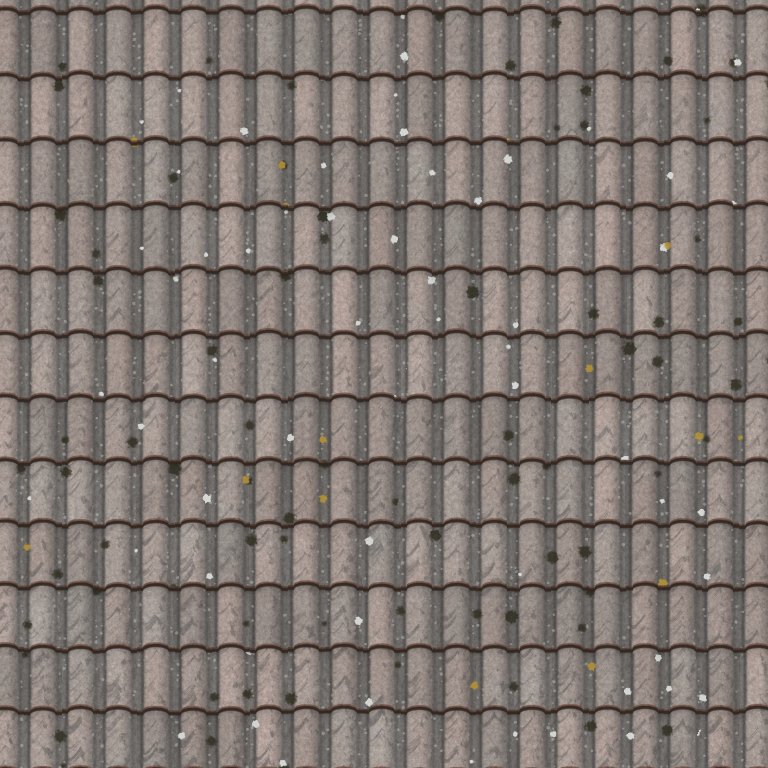
Give the GLSL for this texture, as a WebGL 2 fragment shader.

```glsl
#version 300 es
precision highp float;
// Weathered clay roof: overlapping courses of rolled tiles with lichen, moss and grime.
#define COLUMNS 20.4
#define ROLL_HALF_WIDTH 0.34
#define LIP_ARCH 0.075
#define LIP_WIDTH 0.045
#define STREAKS 0.85
#define GRAIN 0.14
#define LICHEN 0.17
#define MOSS 0.19

uniform vec2 u_resolution;
out vec4 fragColor;

const vec3 CLAY = vec3(0.665, 0.602, 0.575);
const vec3 CLAY_GREY = vec3(0.605, 0.580, 0.560);
const vec3 PAN_GREY = vec3(0.445, 0.432, 0.420);
const vec3 SOOT = vec3(0.355, 0.340, 0.335);
const vec3 RIM = vec3(0.430, 0.310, 0.270);
const vec3 SHADOW = vec3(0.190, 0.145, 0.120);
const vec3 MOSS_DARK = vec3(0.190, 0.180, 0.130);
const vec3 LICHEN_WHITE = vec3(0.830, 0.840, 0.830);
const vec3 LICHEN_YELLOW = vec3(0.700, 0.570, 0.210);

vec2 hash2(vec2 p) {
  vec3 q = fract(p.xyx * vec3(0.1031, 0.1030, 0.0973));
  q += dot(q, q.yzx + 33.33);
  return fract((q.xx + q.yz) * q.zy);
}

float gradientNoise(vec2 p) {
  vec2 i = floor(p), f = fract(p);
  vec2 w = f * f * f * (f * (f * 6.0 - 15.0) + 10.0);
  vec2 o = vec2(1.0, 0.0);
  float a = dot(hash2(i) * 2.0 - 1.0, f);
  float b = dot(hash2(i + o) * 2.0 - 1.0, f - o);
  float c = dot(hash2(i + o.yx) * 2.0 - 1.0, f - o.yx);
  float d = dot(hash2(i + 1.0) * 2.0 - 1.0, f - 1.0);
  return mix(mix(a, b, w.x), mix(c, d, w.x), w.y);
}

float fbm(vec2 p) {
  float sum = 0.0, amp = 1.0;
  for (int i = 0; i < 4; i++) {
    sum += amp * gradientNoise(p);
    p = p * 2.03 + 17.3;
    amp *= 0.55;
  }
  return sum;
}

// Height of the tile profile: 1 on the crown of a roll, 0 in the pan.
float rollHeight(float u) {
  float d = (fract(u) - 0.5) / ROLL_HALF_WIDTH;
  return sqrt(max(1.0 - d * d, 0.0));
}

// One ragged patch per unit cell, kept clear of the cell borders.
float patchMask(vec2 q, float seed, float density, float radius, float soft) {
  vec2 id = floor(q) + seed;
  vec2 pick = hash2(id);
  vec2 centre = 0.5 + (hash2(id + 41.7) - 0.5) * vec2(0.36, 0.6);
  float size = radius * (0.4 + 0.6 * pick.y);
  float d = length(fract(q) - centre) + 0.6 * size * gradientNoise(q * 14.0 + seed);
  return step(pick.x, density) * (1.0 - smoothstep(size - soft, size + soft, d));
}

void main() {
  vec2 p = gl_FragCoord.xy / u_resolution;
  float px = COLUMNS / u_resolution.x;
  float down = 1.0 - p.y;

  // Courses grow slightly shorter towards the eaves.
  float t = down - 0.013;
  float course = 11.65 * t + 0.46 * t * t;
  float u = p.x * COLUMNS - 0.64;
  vec2 q = vec2(u, down * COLUMNS);

  // Lip line arches over each roll and differs a little per tile.
  float lipJitter = (hash2(vec2(floor(u), round(course) + 30.0)).x - 0.5) * 0.035;
  float k = course + LIP_ARCH * (rollHeight(u) - 0.5) + lipJitter;
  float row = floor(k), v = k - row, lip = k - round(k);

  // Tile surface: rounded roll beside a flat grey pan.
  float uTile = u + (hash2(vec2(row + 60.0, 7.0)).x - 0.5) * 0.07;
  vec2 tile = hash2(vec2(floor(uTile) + 9.0, row + 80.0));
  float side = fract(uTile) - 0.5;
  float h = rollHeight(uTile);
  float roll = smoothstep(0.05, 0.75, h);
  float broad = fbm(q * 0.45 + 5.0), fine = fbm(q * vec2(9.0, 8.0));
  vec3 clay = mix(CLAY, CLAY_GREY, clamp(tile.x * 0.8 + broad * 0.7, 0.0, 1.0));
  vec3 color = mix(PAN_GREY, clay, roll);
  color *= 1.0 - 0.22 * roll * smoothstep(0.02, 0.34, side);
  color *= 1.0 - 0.24 * exp(-pow((side + 0.37) / 0.045, 2.0));
  color *= 1.0 - 0.13 * exp(-pow((side - 0.39) / 0.05, 2.0));
  color *= 0.94 + 0.12 * tile.y + 0.06 * broad;

  // Curved firing bands and brushed soot, heavier towards the eaves.
  float bend = q.y - 0.35 * h;
  color *= 1.0 + 0.07 * roll * gradientNoise(vec2(u * 1.3, bend * 7.0));
  float brushed = fbm(vec2(u * 3.2 + bend * 1.8, bend * 3.4 - abs(side) * 5.0) + tile * 20.0);
  float soot = smoothstep(0.08, 0.6, brushed + 0.16 * down + 0.12 * broad - 0.05);
  color = mix(color, SOOT, soot * STREAKS * mix(0.5, 0.65, down));
  color *= 1.0 + GRAIN * fine + 0.11 * gradientNoise(q * 19.0);

  // Growth and pale grit collect in the pans.
  vec2 pan = q + vec2(0.5, 0.0);
  float grit = patchMask(q * 7.0, 23.0, 0.20, 0.32, px * 5.0) * (1.0 - roll);
  color = mix(color, LICHEN_WHITE, grit * 0.38);
  color = mix(color, MOSS_DARK, 0.85 * patchMask(pan, 150.0, MOSS, 0.17, 0.04 + px * 0.5));
  float whiteChance = LICHEN * (0.35 + 0.8 * p.x + 0.4 * down);
  color = mix(color, LICHEN_WHITE, patchMask(pan, 310.0, whiteChance, 0.11, px * 0.8));
  color = mix(color, LICHEN_YELLOW, 0.9 * patchMask(pan, 470.0, 0.035, 0.13, px));

  // Reddish rim, dark gap beneath it and a soft cast shadow.
  float aa = px * 0.5;
  color *= 1.0 - 0.32 * exp(-v * 16.0);
  float rim = smoothstep(-LIP_WIDTH - aa, -LIP_WIDTH + aa, lip) * (1.0 - smoothstep(0.0, aa, lip));
  color = mix(color, RIM * (0.8 + 0.25 * h + 0.3 * fine), rim * 0.9);
  float gap = smoothstep(-0.018 - aa, -0.018 + aa, lip) * (1.0 - smoothstep(0.018, 0.035 + aa, lip));
  color = mix(color, SHADOW, gap * 0.9);

  fragColor = vec4(clamp(color, 0.0, 1.0), 1.0);
}
```
